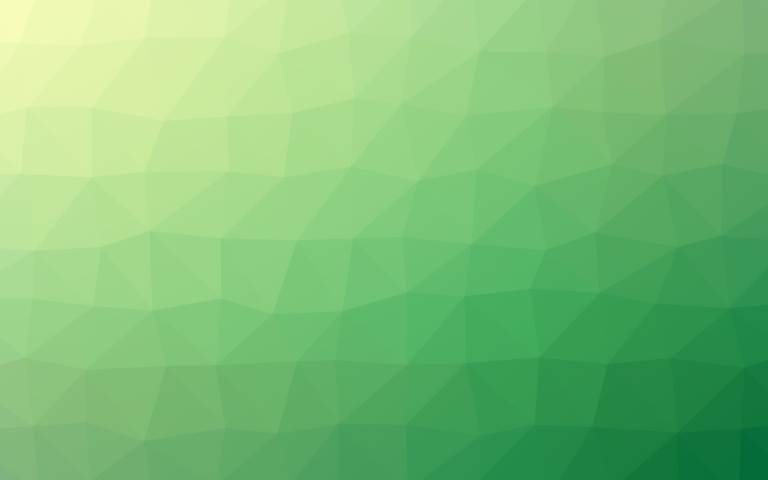
A Shadertoy shader for this background:

```glsl
// Low-poly backdrop: a jittered grid of points is joined into triangles, each
// tinted by a pale-yellow to deep-green ramp read across and down the canvas.
// The two ramp colours are averaged, so the off-diagonal corners turn greyish.

#define ROWS 7.5                  // grid cells over the canvas height
#define GRID_OFFSET vec2(0.44, 0.79)
#define JITTER 0.42               // full spread of each point, in cells
#define RAMP_START 0.12           // ramp position at the left and top edges
#define RAMP_END 0.87             // ramp position at the right and bottom edges
#define FACET_GRADIENT 0.16       // share of smooth colour inside a facet
#define SEED 37u

const vec3 RAMP[9] = vec3[9](
    vec3(1.00, 1.00, 0.90), vec3(0.97, 0.99, 0.73), vec3(0.85, 0.94, 0.64),
    vec3(0.68, 0.87, 0.56), vec3(0.47, 0.78, 0.47), vec3(0.25, 0.67, 0.36),
    vec3(0.14, 0.52, 0.26), vec3(0.00, 0.41, 0.22), vec3(0.00, 0.27, 0.16));

// Integer hash giving two values in 0..1
vec2 hash2(ivec2 cell) {
    uvec2 q = uvec2(cell + 64) * uvec2(1597u, 3571u) + SEED;
    uint n = (q.x ^ (q.y << 8)) * 747797u;
    n = (n ^ (n >> 15)) * 277803u;
    n ^= n >> 13;
    uint m = (n ^ (n >> 11)) * 668265u;
    m ^= m >> 16;
    return vec2(float(n & 65535u), float(m & 65535u)) / 65535.0;
}

vec2 gridPoint(ivec2 cell) {
    return vec2(cell) + GRID_OFFSET + (hash2(cell) - 0.5) * JITTER;
}

vec3 ramp(float t) {
    vec3 colour = RAMP[0];
    for (int i = 1; i < 9; i++)
        colour = mix(colour, RAMP[i], clamp(t * 8.0 - float(i - 1), 0.0, 1.0));
    return colour;
}

// Average of the horizontal and vertical ramps
vec3 fieldColour(vec2 p) {
    vec2 uv = p / (ROWS * vec2(iResolution.x / iResolution.y, 1.0));
    vec2 t = mix(vec2(RAMP_START), vec2(RAMP_END), vec2(uv.x, 1.0 - uv.y));
    return 0.5 * (ramp(t.x) + ramp(t.y));
}

// Signed distance to the line a-b, positive on its left
float leftOf(vec2 p, vec2 a, vec2 b) {
    vec2 e = normalize(b - a);
    return e.x * (p.y - a.y) - e.y * (p.x - a.x);
}

// Adds one counter-clockwise facet, weighted by its pixel coverage
void addFacet(inout vec4 sum, vec2 p, vec2 a, vec2 b, vec2 c) {
    float pixel = ROWS / iResolution.y;
    float inside = min(leftOf(p, a, b), min(leftOf(p, b, c), leftOf(p, c, a)));
    float cover = clamp(0.5 + inside / pixel, 0.0, 1.0);
    if (cover <= 0.0) return;
    vec2 tintPoint = mix((a + b + c) / 3.0, p, FACET_GRADIENT);
    sum += cover * vec4(fieldColour(tintPoint), 1.0);
}

void mainImage(out vec4 fragColor, in vec2 fragCoord) {
    vec2 p = fragCoord / iResolution.y * ROWS;
    ivec2 home = ivec2(floor(p - GRID_OFFSET));
    vec4 sum = vec4(0.0);

    // Nearby quads, each split along its shorter diagonal
    for (int y = -1; y <= 1; y++)
    for (int x = -1; x <= 1; x++) {
        ivec2 cell = home + ivec2(x, y);
        vec2 a = gridPoint(cell);
        vec2 b = gridPoint(cell + ivec2(1, 0));
        vec2 c = gridPoint(cell + ivec2(1, 1));
        vec2 d = gridPoint(cell + ivec2(0, 1));
        if (distance(a, c) < distance(b, d)) {
            addFacet(sum, p, a, b, c);
            addFacet(sum, p, a, c, d);
        } else {
            addFacet(sum, p, a, b, d);
            addFacet(sum, p, b, c, d);
        }
    }

    vec3 colour = sum.a > 0.0 ? sum.rgb / sum.a : fieldColour(p);
    fragColor = vec4(colour, 1.0);
}
```
